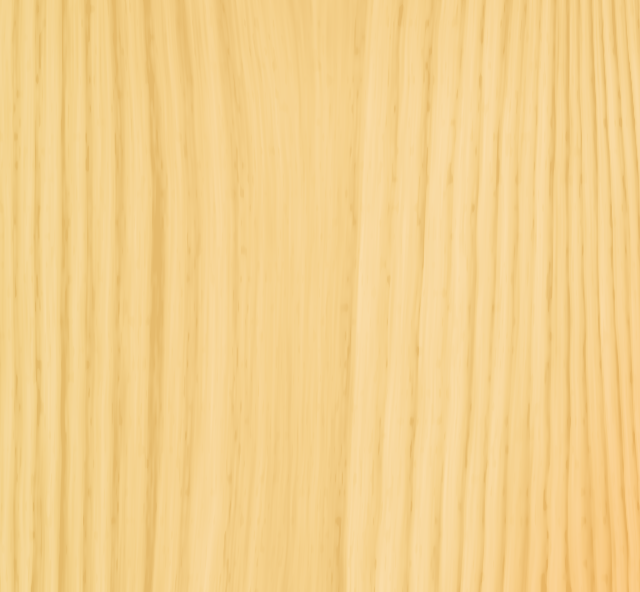
Reproduce this texture procedurally as a WebGL 1 fragment shader.

```glsl
precision highp float;

uniform vec2 u_resolution;

const vec3 LATEWOOD = vec3(0.905, 0.735, 0.430);
const vec3 HONEY = vec3(0.960, 0.818, 0.545);
const vec3 CREAM = vec3(0.982, 0.868, 0.665);
const vec3 AMBER_SHIFT = vec3(0.012, -0.035, -0.055);
const vec3 STRAW_SHIFT = vec3(-0.010, 0.000, -0.012);

float hash(vec2 p) {
  vec3 q = fract(vec3(p.xyx) * 0.1031);
  q += dot(q, q.yzx + 33.33);
  return fract((q.x + q.y) * q.z);
}

float noise(vec2 p) {
  vec2 cell = floor(p);
  vec2 f = fract(p);
  f = f * f * (3.0 - 2.0 * f);
  float low = mix(hash(cell), hash(cell + vec2(1.0, 0.0)), f.x);
  float high = mix(hash(cell + vec2(0.0, 1.0)), hash(cell + vec2(1.0, 1.0)), f.x);
  return mix(low, high, f.y);
}

// Bends the plank so that grain lines become vertical.
float straighten(vec2 p) {
  float lean = 0.045 * smoothstep(0.42, 0.58, p.x) - 0.10 * smoothstep(0.78, 1.0, p.x);
  float bow = 0.10 * smoothstep(0.05, 0.30, p.x) * (1.0 - smoothstep(0.40, 0.55, p.x));
  float height = p.y - 0.44;
  float wobble = 0.008 * (noise(vec2(p.x * 5.0, p.y * 3.0) + 7.0) - 0.5)
               + 0.003 * (noise(vec2(p.x * 20.0, p.y * 14.0)) - 0.5);
  return p.x - lean * height + bow * height * height + wobble;
}

// Growth rings counted outward from the heart, tighter toward the edges.
float ringCount(float x, float heart) {
  float d = abs(x - heart);
  float count = x > heart ? 8.0 * d + 36.0 * d * d : 7.0 * d + 24.0 * d * d;
  return count + 0.5 * (noise(vec2(x * 16.0, 2.5)) - 0.5) * smoothstep(0.1, 0.25, d);
}

// Dark late growth: slow rise, crisp outer edge.
float lateBand(float phase) {
  float rise = smoothstep(0.42, 0.90, phase);
  return rise * rise * (1.0 - smoothstep(0.90, 1.0, phase));
}

// Pale early growth just outside each dark line.
float earlyBand(float phase) {
  return smoothstep(0.0, 0.15, phase) * (1.0 - smoothstep(0.30, 0.85, phase));
}

vec3 woodColor(float tone) {
  vec3 lower = mix(LATEWOOD, HONEY, clamp(tone * 2.0, 0.0, 1.0));
  return mix(lower, CREAM, clamp(tone * 2.0 - 1.0, 0.0, 1.0));
}

void main() {
  vec2 p = gl_FragCoord.xy / u_resolution.x;
  float x = straighten(p);
  float heart = 0.465;

  // Fibres and pores, all stretched along the grain
  float hair = noise(vec2(x * 400.0, p.y * 16.0) + 11.0);
  float fibre = noise(vec2(x * 230.0, p.y * 7.0));
  float strand = noise(vec2(x * 85.0, p.y * 2.5) + 31.0);
  float sheet = noise(vec2(x * 22.0, p.y * 1.2) + 57.0);
  float pore = noise(vec2(x * 260.0, p.y * 45.0) + 83.0);
  float gap = noise(vec2(x * 60.0, p.y * 9.0) + 19.0);

  // Rings of varying strength, frayed by the fibres
  float fray = 0.005 * (strand - 0.5) + 0.004 * (fibre - 0.5);
  float rings = ringCount(x + fray, heart);
  float phase = fract(rings);
  float side = step(heart, x);
  float strength = 0.40 + 0.70 * hash(vec2(floor(rings) + 3.0, side * 17.0 + 5.0));
  float outer = smoothstep(0.95, 1.1, rings);
  float band = strength * lateBand(phase);

  float tone = 0.49 + 0.22 * earlyBand(phase) * outer;
  tone -= 0.46 * band * (0.25 + 0.75 * pore + 0.55 * gap);
  tone += 0.15 * (hair - 0.5) + 0.20 * (fibre - 0.5);
  tone += 0.20 * (strand - 0.5) + 0.18 * (sheet - 0.5);
  tone -= 0.20 * smoothstep(0.70, 0.92, pore) * (0.4 + strand) * (0.5 + band);

  // Broad light: pale right of the heart, dimmer at the top edge
  vec2 glow = (p - vec2(0.64, 0.52)) / vec2(0.26, 0.45);
  tone += 0.14 * exp(-dot(glow, glow));
  tone -= 0.13 * smoothstep(0.72, 0.95, p.y);

  vec3 color = woodColor(tone);
  float amber = smoothstep(0.88, 1.25, p.x + 0.5 * (0.5 - p.y));
  color += AMBER_SHIFT * amber;
  color += STRAW_SHIFT * (1.0 - smoothstep(0.0, 0.35, p.x));
  gl_FragColor = vec4(clamp(color, 0.0, 1.0), 1.0);
}
```
